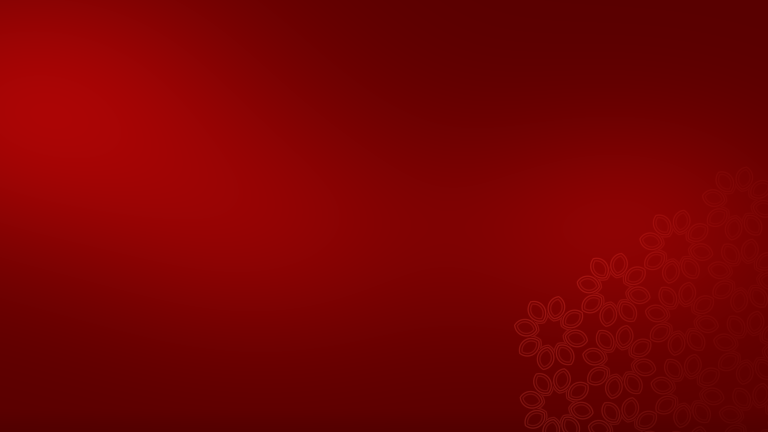
Reproduce this background procedurally as a Shadertoy shader.

```glsl
// Deep red backdrop with soft glows and a faint lattice of outlined eight-petal flowers.

#define PETALS 8.0
#define FLOWER_RADIUS 0.086
#define PETAL_HALF vec2(0.026, 0.019)
#define PETAL_TILT 0.576
#define LINE_WIDTH 0.0007
#define LINE_TINT vec3(0.13, 0.075, 0.06)
#define LATTICE_ORIGIN vec2(1.2755, 0.229)
#define LATTICE_RIGHT vec2(0.145, 0.100)
#define LATTICE_DOWN vec2(0.013, -0.167)
#define BASE_RED 0.345

const float TAU = 6.2831853;

// Elliptical falloff, 1 at its centre.
float glow(vec2 p, vec2 centre, vec2 spread) {
    vec2 q = (p - centre) / spread;
    return exp(-dot(q, q));
}

// Distance to a pointed leaf lying along x.
float leaf(vec2 p, vec2 halfSize) {
    float radius = dot(halfSize, halfSize) / (2.0 * halfSize.y);
    return length(vec2(p.x, abs(p.y) + radius - halfSize.y)) - radius;
}

float stroke(float d, float px) {
    return 1.0 - smoothstep(0.0, LINE_WIDTH + px, abs(d));
}

// Double petal outlines with a star joining their inner ends.
float flower(vec2 p, float px) {
    float r = length(p);
    float sector = TAU / PETALS;
    float angle = atan(p.y, p.x) - PETAL_TILT;
    angle -= sector * floor(angle / sector + 0.5);
    vec2 q = r * vec2(cos(angle), sin(angle));
    float d = leaf(q - vec2(FLOWER_RADIUS - PETAL_HALF.x, 0.0), PETAL_HALF);
    float star = stroke(d - 0.005, px) * (1.0 - smoothstep(0.050, 0.058, r));
    float petals = max(stroke(d, px), 0.7 * stroke(d + 0.006, px));
    return max(petals, 0.8 * star);
}

void mainImage(out vec4 fragColor, in vec2 fragCoord) {
    vec2 p = fragCoord / iResolution.y;
    p.x *= 16.0 * iResolution.y / (9.0 * iResolution.x);
    float px = 1.0 / iResolution.y;

    // Glows: upper left, centre band and right.
    float red = BASE_RED;
    red += 0.31 * glow(p, vec2(0.07, 0.757), vec2(0.54, 0.36));
    red += 0.17 * glow(p, vec2(0.64, 0.46), vec2(0.45, 0.30));
    red += 0.20 * glow(p, vec2(1.45, 0.47), vec2(0.40, 0.27));
    red -= 0.03 * (1.0 - smoothstep(0.0, 0.06, p.y));
    vec3 color = vec3(red, vec2(0.07 * max(red - 0.4, 0.0)));

    // Flower lattice, fading to the right.
    float lines = 0.0;
    for (int i = 0; i < 4; i++) {
        for (int j = 0; j < 4; j++) {
            vec2 centre = LATTICE_ORIGIN + float(i) * LATTICE_RIGHT + float(j) * LATTICE_DOWN;
            lines = max(lines, flower(p - centre, px));
        }
    }
    float fade = mix(1.0, 0.25, smoothstep(1.25, 1.72, p.x));
    color += lines * fade * LINE_TINT;

    fragColor = vec4(color, 1.0);
}
```
